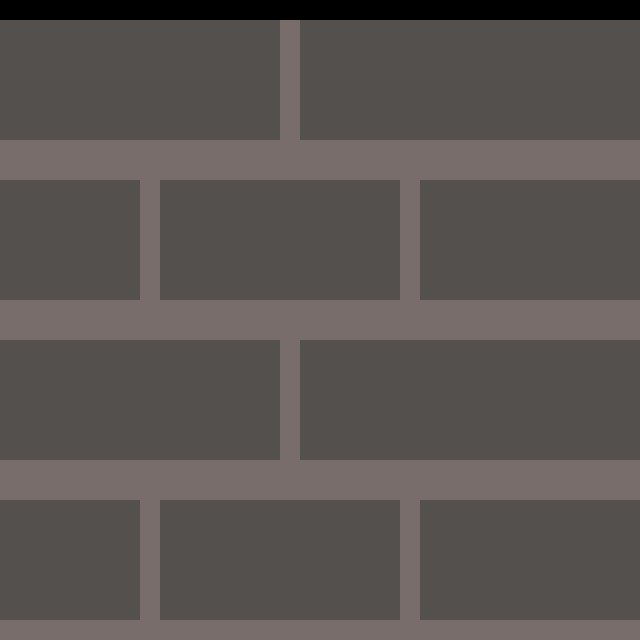
A Shadertoy shader for this pattern:

```glsl
// Flat grey brick wall in four staggered courses under a black top strip.

const float GRID = 32.0;           // canvas side in grid units
const float COURSE_HEIGHT = 8.0;   // brick plus its bed joint
const float BRICK_HALF_HEIGHT = 3.0;
const float JOINT_HALF_WIDTH = 0.5;
const float STRIP_BOTTOM = 31.0;

const vec3 BRICK_COLOR = vec3(0.329, 0.314, 0.306);
const vec3 MORTAR_COLOR = vec3(0.475, 0.427, 0.424);
const vec3 STRIP_COLOR = vec3(0.0);

// Smoothed coverage: positive distance is inside.
float coverage(float dist, float pixel) {
    return clamp(0.5 + dist / pixel, 0.0, 1.0);
}

// Distance to the nearest of the evenly spaced lines through center.
float repeatedDistance(float x, float center, float period) {
    return abs(mod(x - center + 0.5 * period, period) - 0.5 * period);
}

// Brick coverage: full courses cut by upright joints.
float brickMask(vec2 p, vec2 pixel) {
    float odd = mod(floor(p.y / COURSE_HEIGHT), 2.0);
    float center = mix(7.5, 14.5, odd);
    float period = mix(13.0, GRID, odd);

    float bedDist = repeatedDistance(p.y, 0.5 * COURSE_HEIGHT, COURSE_HEIGHT);
    float jointDist = repeatedDistance(p.x, center, period);
    return coverage(BRICK_HALF_HEIGHT - bedDist, pixel.y)
         * coverage(jointDist - JOINT_HALF_WIDTH, pixel.x);
}

void mainImage(out vec4 fragColor, in vec2 fragCoord) {
    vec2 pixel = GRID / iResolution.xy;
    vec2 p = fragCoord * pixel;

    vec3 color = mix(MORTAR_COLOR, BRICK_COLOR, brickMask(p, pixel));
    color = mix(color, STRIP_COLOR, coverage(p.y - STRIP_BOTTOM, pixel.y));
    fragColor = vec4(color, 1.0);
}
```
